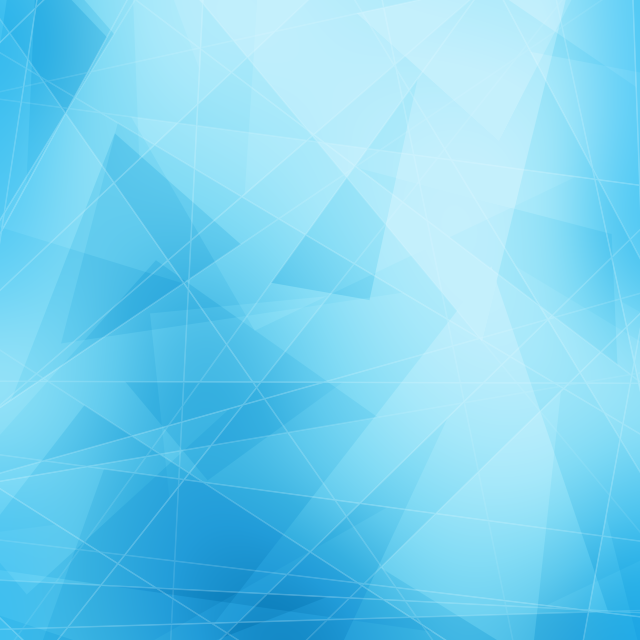
Reproduce this background procedurally as a WebGL 1 fragment shader.

```glsl
precision highp float;
// Translucent glassy shards and fine white lines over a soft blue glow field.
// Glows and wedge-shaped shards add up to one tone value, which a colour ramp
// turns into blues; each shard also extends one edge as a hairline.

uniform vec2 u_resolution;

const int SHARD_COUNT = 34;
const float SHARD_TONE_MIN = 0.25;
const float SHARD_TONE_MAX = 0.85;
const float LINE_WIDTH = 0.0009;
const float LINE_OPACITY = 0.24;
const float EDGE_TINT = 0.42;
const float BASE_TONE = 3.65;
const float QUARTER_PI = 0.785398;

// Colour ramp, one tone unit per step
const vec3 DEEP   = vec3(0.05, 0.50, 0.74);
const vec3 OCEAN  = vec3(0.13, 0.61, 0.85);
const vec3 BLUE   = vec3(0.21, 0.69, 0.88);
const vec3 SKY    = vec3(0.37, 0.79, 0.93);
const vec3 PALE   = vec3(0.51, 0.86, 0.96);
const vec3 ICE    = vec3(0.65, 0.91, 0.98);
const vec3 FROST  = vec3(0.77, 0.94, 0.99);
const vec3 AZURE  = vec3(0.08, 0.70, 0.96);

float hash(float n) {
  return fract(sin(n * 12.9898) * 4375.85);
}

vec2 direction(float angle) {
  return vec2(cos(angle), sin(angle));
}

float cross2(vec2 a, vec2 b) {
  return a.x * b.y - a.y * b.x;
}

float glow(vec2 p, vec2 centre, float radius, float amount) {
  vec2 d = (p - centre) / radius;
  return amount * exp(-dot(d, d));
}

// Broad light and dark areas
float glowField(vec2 p) {
  float tone = BASE_TONE;
  tone += glow(p, vec2(0.72, 0.70), 0.30, 1.6);
  tone += glow(p, vec2(0.33, 1.00), 0.24, 1.3);
  tone += glow(p, vec2(0.02, 0.40), 0.19, 0.9);
  tone += glow(p, vec2(0.82, 0.38), 0.26, 0.8);
  tone += glow(p, vec2(0.00, 0.93), 0.15, -1.1);
  tone += glow(p, vec2(1.02, 0.64), 0.15, -1.3);
  tone += glow(p, vec2(0.46, -0.03), 0.24, -2.6);
  tone += glow(p, vec2(1.00, -0.04), 0.24, -2.7);
  tone += glow(p, vec2(0.28, 0.20), 0.22, -1.0);
  tone += glow(p, vec2(0.33, 0.46), 0.17, -1.0);
  return tone;
}

vec3 toneRamp(float t) {
  vec3 c = mix(DEEP, OCEAN, clamp(t, 0.0, 1.0));
  c = mix(c, BLUE, clamp(t - 1.0, 0.0, 1.0));
  c = mix(c, SKY, clamp(t - 2.0, 0.0, 1.0));
  c = mix(c, PALE, clamp(t - 3.0, 0.0, 1.0));
  c = mix(c, ICE, clamp(t - 4.0, 0.0, 1.0));
  return mix(c, FROST, clamp(t - 5.0, 0.0, 1.0));
}

void main() {
  vec2 p = gl_FragCoord.xy / u_resolution;
  float pixel = 1.0 / min(u_resolution.x, u_resolution.y);
  float soft = 0.7 * pixel;
  float tone = glowField(p);
  float lines = 0.0;

  for (int i = 0; i < SHARD_COUNT; i++) {
    float id = float(i) + 1.0;

    // Evenly spread apex; headings cluster around eight directions
    vec2 apex = fract(id * vec2(0.7549, 0.5698)) * 1.2 - 0.1;
    float heading = floor(hash(id) * 8.0) * QUARTER_PI
                  + (hash(id + 40.3) - 0.5) * 0.6;
    float opening = mix(0.3, 0.95, hash(id + 81.7));
    float reach = mix(0.25, 0.75, hash(id + 122.1));
    float tilt = (hash(id + 163.9) - 0.5) * 1.2;

    // Wedge between two rays, closed by a tilted cut
    vec2 q = p - apex;
    float firstEdge = cross2(direction(heading), q);
    float secondEdge = cross2(q, direction(heading + opening));
    float along = dot(q, direction(heading + 0.5 * opening + tilt));
    float inside = min(min(firstEdge, secondEdge), reach - along);
    float mask = smoothstep(-soft, soft, inside);

    float side = mod(id, 2.0) * 2.0 - 1.0;
    float strength = mix(SHARD_TONE_MIN, SHARD_TONE_MAX, hash(id + 204.5));
    float fade = mix(0.6, 1.0, clamp(along / reach, 0.0, 1.0));
    tone += side * strength * fade * mask;

    // Hairline through the apex, dimming with distance
    float halfWidth = 0.5 * LINE_WIDTH;
    float line = 1.0 - smoothstep(halfWidth, halfWidth + pixel, abs(firstEdge));
    lines = max(lines, line * mix(1.0, 0.35, clamp(length(q), 0.0, 1.0)));
  }

  // Saturated tint towards the left and right borders
  vec3 colour = toneRamp(tone);
  float border = smoothstep(0.34, 0.52, abs(p.x - 0.5));
  float middle = glow(p, vec2(p.x, 0.38), 0.2, 1.0);
  colour = mix(colour, AZURE, EDGE_TINT * border * (1.0 - middle));

  colour = mix(colour, vec3(0.9, 0.98, 1.0), LINE_OPACITY * lines);
  gl_FragColor = vec4(colour, 1.0);
}
```
